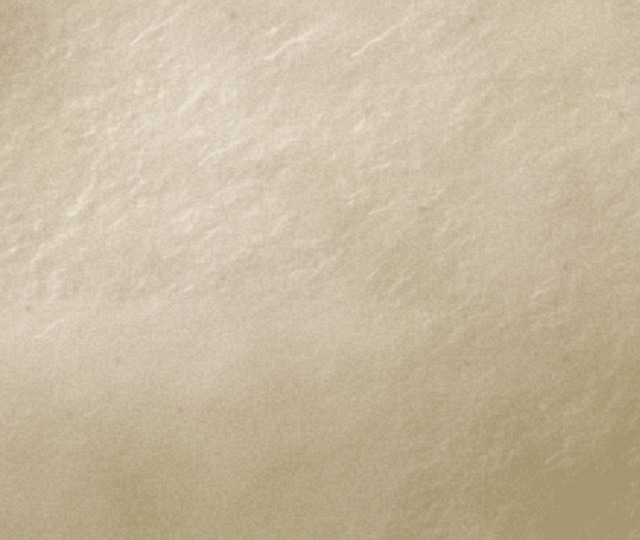
Reproduce this texture procedurally as a WebGL 2 fragment shader.

```glsl
#version 300 es
precision highp float;

uniform vec2 u_resolution;
out vec4 fragColor;

const float GRAIN_ANGLE = 0.56;

vec2 hash2(vec2 cell) {
    vec3 v = fract(cell.xyx * vec3(0.1031, 0.1030, 0.0973));
    v += dot(v, v.yzx + 33.33);
    return fract((v.xx + v.yz) * v.zy);
}

float gradientNoise(vec2 p) {
    vec2 cell = floor(p), f = fract(p);
    vec2 u = f * f * f * (f * (f * 6.0 - 15.0) + 10.0);
    float corner[4];
    for (int i = 0; i < 4; i++) {
        vec2 offset = vec2(i & 1, i >> 1);
        float angle = 6.28318 * hash2(cell + offset).x;
        corner[i] = dot(vec2(cos(angle), sin(angle)), f - offset);
    }
    return 1.4 * mix(mix(corner[0], corner[1], u.x), mix(corner[2], corner[3], u.x), u.y);
}

float fbm(vec2 p, int octaves) {
    float sum = 0.0, gain = 0.5;
    for (int i = 0; i < octaves; i++) {
        sum += gain * gradientNoise(p);
        p = mat2(1.6, 1.2, -1.2, 1.6) * p + 7.3;
        gain *= 0.5;
    }
    return sum;
}

// Into axes running along and across the creases
vec2 alongCrease(vec2 p, float angle) {
    vec2 dir = vec2(cos(angle), sin(angle));
    return vec2(dot(p, dir), dot(p, vec2(-dir.y, dir.x)));
}

float blob(vec2 p, vec2 center, vec2 radius) {
    vec2 d = (p - center) / radius;
    return exp(-dot(d, d));
}

// Broad lighting: pale above, tan towards the bottom, right and left corner
float broadLight(vec2 uv) {
    float rise = smoothstep(-0.02, 0.68, uv.y + 0.14 * (0.5 - uv.x));
    float side = smoothstep(0.45, 1.05, uv.x) * (1.0 - 0.35 * smoothstep(0.5, 1.0, uv.y));
    float light = 0.13 + 0.66 * rise - 0.25 * side;
    light -= 0.5 * blob(uv, vec2(-0.03, 1.02), vec2(0.15, 0.32));
    light -= 0.15 * blob(uv, vec2(0.58, 0.57), vec2(0.16, 0.13));
    light += 0.16 * blob(uv, vec2(0.12, 0.36), vec2(0.4, 0.13));
    return light + 0.17 * blob(uv, vec2(0.27, 0.75), vec2(0.3, 0.3));
}

// Embossed relief of short bumps lit from above
float relief(vec2 p, vec2 scale) {
    vec2 q = alongCrease(p, GRAIN_ANGLE);
    q += 0.008 * vec2(gradientNoise(p * 17.0), gradientNoise(p * 17.0 + 41.0));
    vec2 shift = vec2(-0.004, 0.008);
    return fbm(q * scale, 3) - fbm((q + shift) * scale, 3);
}

// Sparse pale creases, brightest at the lower end
float creases(vec2 p) {
    float sum = 0.0;
    for (int i = 0; i < 6; i++) {
        vec2 rnd = hash2(vec2(float(i) * 5.0 + 2.0, 17.0));
        vec2 start = vec2((float(i) + rnd.x) * 0.13, 0.3 + 0.62 * rnd.y);
        vec2 q = alongCrease(p - start, 0.46 + 0.1 * rnd.x);
        float len = 0.12 + 0.1 * rnd.y;
        q.y += 0.006 * gradientNoise(vec2(q.x * 28.0, float(i) * 3.7));
        float width = 0.0028 + 0.035 * max(q.x, 0.0);
        float fade = smoothstep(-0.003, 0.006, q.x) * (1.0 - smoothstep(0.0, len, q.x));
        sum += fade * exp(-q.y * q.y / (width * width)) * (0.5 + 0.5 * rnd.x);
    }
    return sum;
}

// Sparse dark pores
float pores(vec2 p, float density) {
    vec2 cell = floor(p * density);
    vec2 rnd = hash2(cell + 91.0);
    vec2 d = fract(p * density) - 0.25 - 0.5 * rnd;
    float present = step(0.8, hash2(cell + 13.0).x);
    return present * (0.3 + 0.7 * rnd.y) * exp(-dot(d, d) * 190.0);
}

vec3 skinColor(float tone) {
    vec3 shade = vec3(0.675, 0.612, 0.472);
    vec3 beige = vec3(0.775, 0.718, 0.618);
    vec3 cream = vec3(0.872, 0.830, 0.752);
    return tone < 0.5 ? mix(shade, beige, tone * 2.0) : mix(beige, cream, tone * 2.0 - 1.0);
}

void main() {
    vec2 uv = gl_FragCoord.xy / u_resolution;
    vec2 p = gl_FragCoord.xy / u_resolution.y;

    // Soft seam dividing rough skin from smoother skin
    float above = smoothstep(0.442, 0.446, uv.y);
    float seam = 1.0 - smoothstep(0.5, 0.66, uv.x);
    float rough = 0.5 + 0.4 * blob(uv, vec2(0.15, 0.64), vec2(0.45, 0.28));
    rough *= mix(1.0, mix(0.4, 1.0, above), seam);
    rough *= 0.8 + 0.8 * gradientNoise(p * 8.0 + 3.0);

    float bumps = relief(p, vec2(20.0, 31.0));
    float tone = broadLight(uv) - 0.04 * above * seam;
    tone += 0.22 * fbm(alongCrease(p, GRAIN_ANGLE) * vec2(6.0, 9.0), 4);
    tone += 0.12 * rough * fbm(p * 24.0 + 5.0, 3);
    tone += rough * (0.5 * bumps + 0.6 * max(bumps - 0.12, 0.0));
    tone += 0.42 * creases(p) - 0.32 * pores(p, 11.0);

    // Fine grain
    tone += 0.09 * gradientNoise(p * 90.0) + 0.15 * gradientNoise(p * 185.0);

    // Drift between pinkish and yellowish skin
    float warmth = fbm(p * 3.5 + 19.0, 3) + 0.6 * blob(uv, vec2(0.3, 0.72), vec2(0.25));
    vec3 color = skinColor(clamp(tone, -0.1, 1.2));
    color += warmth * vec3(0.007, -0.004, 0.02);
    fragColor = vec4(clamp(color, 0.0, 1.0), 1.0);
}
```
